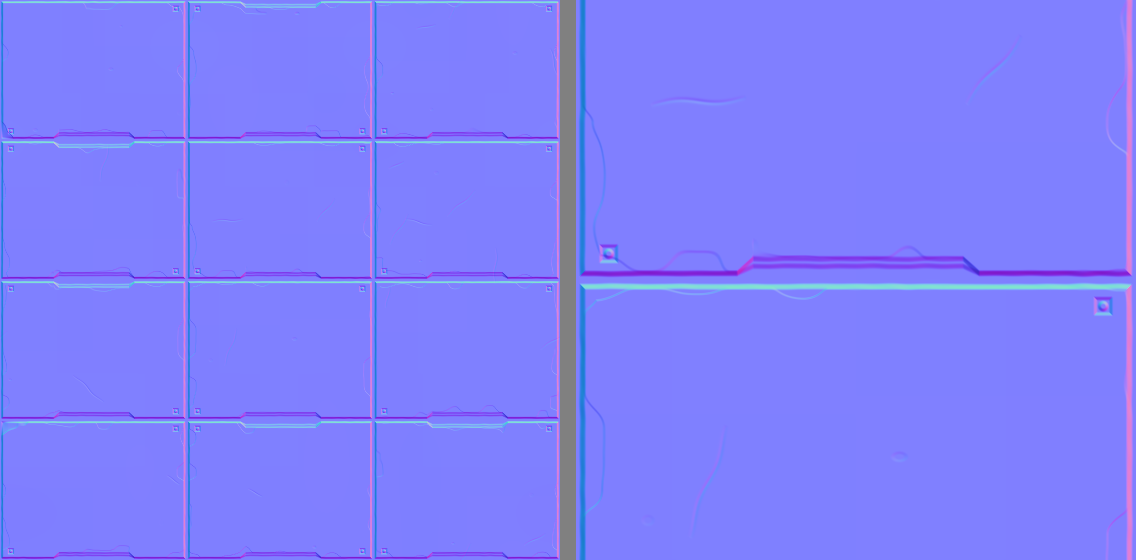
Left: the whole. Right: its middle third, enlarged.
Give the GLSL for this texture map, as a Shadertoy shader.

```glsl
#define GRID vec2(3.0, 4.0)
#define GAP 0.0020
#define BEVEL_WIDTH 0.0038
#define BEVEL_HEIGHT 0.0030
#define NOTCH_HALF_WIDTH 0.0625
#define NOTCH_RAMP 0.0095
#define NOTCH_STEP 0.0043
#define BOLT_INSET vec2(0.0195, 0.0156)
#define BOLT_SIZE 0.0058
#define MARKS 18
#define SCRATCH_DEPTH 0.0003
#define PIT_DEPTH 0.0002

vec2 hash22(vec2 p) {
    vec3 q = fract(vec3(p.xyx) * vec3(0.1031, 0.1030, 0.0973));
    q += dot(q, q.yzx + 33.33);
    return fract((q.xx + q.yz) * q.zy);
}

// Value noise that wraps after a whole number of cells
float tileNoise(vec2 uv, float period) {
    vec2 p = uv * period, i = floor(p), f = fract(p);
    f = f * f * (3.0 - 2.0 * f);
    float a = hash22(mod(i, period)).x;
    float b = hash22(mod(i + vec2(1, 0), period)).x;
    float c = hash22(mod(i + vec2(0, 1), period)).x;
    float d = hash22(mod(i + vec2(1, 1), period)).x;
    return mix(mix(a, b, f.x), mix(c, d, f.x), f.y);
}

vec2 wrapDelta(vec2 d) {
    return fract(d + 0.5) - 0.5;
}

float bevel(float d) {
    return smoothstep(GAP, GAP + BEVEL_WIDTH, d);
}

// Square recess with a round stud
float bolt(vec2 p) {
    float box = max(abs(p.x), abs(p.y)) - BOLT_SIZE;
    float recess = 1.0 - smoothstep(-0.0024, 0.0, box);
    float stud = 1.0 - smoothstep(0.0012, 0.0034, length(p));
    return 0.0011 * (stud - recess);
}

// Thin scratches and shallow pits scattered over the whole canvas
float surfaceMarks(vec2 uv) {
    float h = 0.0;
    for (int i = 0; i < MARKS; i++) {
        vec2 id = vec2(float(i) + 1.0, 17.0);
        vec2 shape = hash22(id + 41.3);
        vec2 p = wrapDelta(uv - hash22(id));
        float angle = 6.2832 * shape.x;
        vec2 dir = vec2(cos(angle), sin(angle));
        float halfLength = mix(0.012, 0.038, shape.y);
        float along = clamp(dot(p, dir), -halfLength, halfLength);
        float bend = 0.0015 * sin(along * 130.0);
        float d = length(p - along * dir + bend * vec2(-dir.y, dir.x)) / 0.0011;
        float fade = 1.0 - abs(along) / halfLength;
        h -= SCRATCH_DEPTH * sqrt(fade) * exp(-d * d);

        vec2 q = wrapDelta(uv - hash22(id + 83.7));
        float radius = mix(0.003, 0.006, shape.x);
        float rim = length(q * vec2(1.0, 0.7 + shape.y)) / radius;
        h -= PIT_DEPTH * shape.y * (1.0 - smoothstep(0.4, 1.0, rim));
    }
    return h;
}

float surfaceHeight(vec2 uv) {
    uv = fract(uv);
    vec2 cell = floor(uv * GRID);
    vec2 halfSize = 0.5 / GRID;
    vec2 p = (fract(uv * GRID) - 0.5) / GRID;
    bool outerRow = cell.y < 0.5 || cell.y > 2.5;
    bool mirrored = abs(cell.x - (outerRow ? 1.0 : 0.0)) < 0.5;
    bool topNotch = mirrored || (cell.x > 1.5 && cell.y < 0.5);

    // Panel outline with a two-step trapezoid notch
    float fine = tileNoise(uv, 96.0);
    vec2 edge = halfSize - abs(p) + (fine - 0.5) * 0.0007;
    float notch = 1.0 - clamp((abs(p.x - 0.0013) - NOTCH_HALF_WIDTH) / NOTCH_RAMP, 0.0, 1.0);
    notch *= (p.y < 0.0 || topNotch) ? NOTCH_STEP : 0.0;
    float outer = min(edge.x, edge.y - notch);
    float inner = min(edge.x, edge.y - 2.0 * notch);
    float h = BEVEL_HEIGHT * (0.5 * bevel(outer) + 0.5 * bevel(inner));

    // Flaked paint along the rim
    float flake = 0.012 * smoothstep(0.52, 0.9, tileNoise(uv, 32.0)) + 0.002 * fine;
    h -= 0.00035 * (1.0 - smoothstep(0.0, 0.0018, inner - 0.003 - flake));

    // Broken corners on the first column
    if (cell.x < 0.5 && outerRow) {
        bool low = cell.y < 0.5;
        vec2 corner = vec2(halfSize.x + p.x, low ? halfSize.y - p.y : halfSize.y + p.y);
        vec2 size = low ? vec2(0.055, 0.029) : vec2(0.026, 0.034);
        float crack = 1.0 - dot(corner / size, vec2(1)) + 0.5 * (tileNoise(uv, 64.0) - 0.5);
        h -= bevel(outer) * (0.0045 * max(crack, 0.0) + 0.0006 * smoothstep(0.0, 0.1, crack));
    }

    // One diagonal pair of bolts per panel
    vec2 b = mirrored ? vec2(-p.x, p.y) : p;
    b = b.y < 0.0 ? -b : b;
    h += bolt(b - halfSize + BOLT_INSET);

    return h + surfaceMarks(uv) + 0.0016 * tileNoise(uv, 6.0);
}

void mainImage(out vec4 fragColor, in vec2 fragCoord) {
    vec2 uv = fragCoord / iResolution.xy;
    // Differences span at least one pixel, which smooths the edges
    vec2 e = max(vec2(0.0006), 0.5 / iResolution.xy);
    vec2 dx = vec2(e.x, 0.0), dy = vec2(0.0, e.y);
    vec2 slope = vec2(surfaceHeight(uv + dx) - surfaceHeight(uv - dx),
                      surfaceHeight(uv + dy) - surfaceHeight(uv - dy)) / (2.0 * e);
    vec3 normal = normalize(vec3(-slope, 1.0));
    fragColor = vec4(0.5 + 0.5 * normal, 1.0);
}
```
